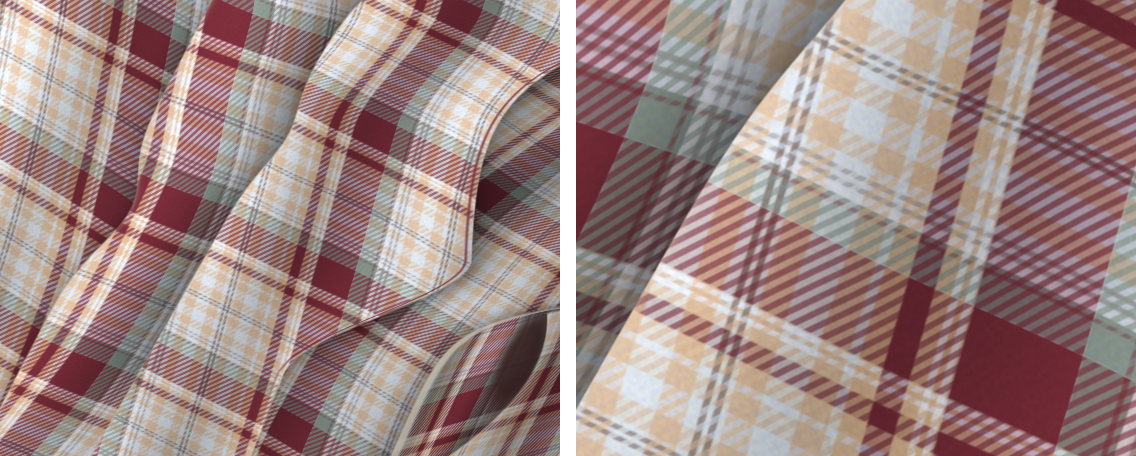
Left, the full canvas; right, a detail of the centre.
Give the GLSL for this texture, as a WebGL 2 fragment shader.

```glsl
#version 300 es
precision highp float;
// Draped plaid twill: one stripe sequence is used for both warp and weft,
// woven through a fine diagonal twill, then laid over curved overlapping folds.
// Each fold has its own bent cloth coordinates, shading and cast shadow.
uniform vec2 u_resolution;
out vec4 outColor;

#define TWILL 26.0
#define SHADOW_WIDTH 0.05
#define RIM_WIDTH 0.005
#define FOLD_DEPTH 0.10
#define CREAM vec3(0.87, 0.90, 0.90)
#define AMBER vec3(0.86, 0.72, 0.56)
#define RED vec3(0.46, 0.17, 0.21)
#define SAGE vec3(0.53, 0.58, 0.53)
#define BROWN vec3(0.45, 0.37, 0.33)
#define HOLLOW vec3(0.25, 0.15, 0.15)

float hash(vec2 p) {
  p = fract(p * vec2(0.1031, 0.1130));
  p += dot(p, p.yx + 33.33);
  return fract((p.x + p.y) * p.x * 91.7);
}

float noise(vec2 p) {
  vec2 i = floor(p), f = fract(p);
  f = f * f * (3.0 - 2.0 * f);
  return mix(mix(hash(i), hash(i + vec2(1, 0)), f.x),
             mix(hash(i + vec2(0, 1)), hash(i + vec2(1, 1)), f.x), f.y);
}

// Coverage of a periodic stripe with a soft edge
float stripe(float x, float center, float halfWidth, float soft) {
  float d = abs(fract(x - center + 0.5) - 0.5);
  return smoothstep(halfWidth + soft, halfWidth - soft, d);
}

// One full plaid repeat, with the wide red band near zero
vec3 sett(float x) {
  float s = 0.7 * fwidth(x) + 0.002;
  vec3 c = CREAM;
  for (int i = 0; i < 4; i++)
    c = mix(c, AMBER, 0.8 * stripe(x, 0.33 + 0.12 * float(i), 0.026, s));
  c = mix(c, AMBER, stripe(x, 0.82, 0.085, s));
  c = mix(c, RED, stripe(x, -0.195, 0.025, s));
  c = mix(c, RED, stripe(x, 0.01, 0.105, s));
  c = mix(c, SAGE, stripe(x, 0.165, 0.050, s));
  c = mix(c, RED, 0.6 * stripe(x, 0.198, 0.005, s));
  for (int i = 0; i < 2; i++) {
    float k = float(i);
    c = mix(c, vec3(0.95), stripe(x, -0.132 + 0.026 * k, 0.007, s));
    c = mix(c, BROWN, 0.8 * stripe(x, 0.505 + 0.022 * k, 0.006, s));
    c = mix(c, BROWN, 0.5 * stripe(x, 0.245 + 0.025 * k, 0.006, s));
  }
  return mix(c, vec3(0.93), stripe(x, 0.225, 0.008, s));
}

// Weave warp and weft, then add broad folds and thread grain
vec3 cloth(float u, float v, float seed) {
  float phase = (1.4 * u + v) * TWILL;
  float soft = 0.6 + 0.6 * fwidth(phase);
  float twill = smoothstep(-soft, soft, sin(6.2832 * phase));
  vec3 weft = sett(-v) * vec3(0.97, 0.97, 1.05);
  vec3 c = mix(sett(u), weft, mix(0.24, 0.68, twill));
  float fold = sin(7.0 * u + 1.2 * v + seed) + 1.4 * noise(vec2(u * 4.0, v) + seed + 20.0) - 0.7;
  float grain = noise(vec2(u * 160.0, v * 130.0) + 400.0) - 0.5;
  return c * (0.92 + FOLD_DEPTH * fold + 0.05 * grain);
}

// Put a fold on top: d is positive inside it
void lay(inout vec3 under, vec3 top, float d, float shadow) {
  under *= 1.0 - shadow * exp(min(d, 0.0) / SHADOW_WIDTH);
  top = mix(top, vec3(0.83, 0.78, 0.72), 0.4 * exp(-max(d, 0.0) / RIM_WIDTH));
  float w = fwidth(d) + 1e-5;
  under = mix(under, top, smoothstep(-w, w, d));
}

void main() {
  vec2 p = gl_FragCoord.xy / u_resolution.y;
  float x = p.x, t = 1.0 - p.y;
  float wave = 0.022 * (noise(p * 5.0 + 7.0) - 0.5);

  // Fold edges as curves of the depth t below the top
  float leftEdge = 0.465 - 0.52 * t + 0.06 * exp(-pow((t - 0.46) / 0.11, 2.0));
  float midEdge = 0.77 - 0.57 * t + 0.03 * exp(-pow((t - 0.30) / 0.09, 2.0)) + 0.025 * exp(-20.0 * t);
  float lipEdge = 1.03 + 0.2 * exp((0.144 - t) / 0.11) - 0.40 * smoothstep(0.57, 0.82, t)
                - 0.4 * max(t - 0.8, 0.0);
  float hemEdge = 0.857 + 0.45 * (1.0 - t) + 0.227 * exp(min((0.673 - t) / 0.04, 4.0));
  float innerEdge = 1.2 - 2.4 * pow(max(t - 0.7, 0.0), 2.0);

  // Left sheet, then the second one over it
  float q = x + wave;
  vec3 color = cloth((q - 0.345 + 0.13 * t + 0.17 * t * t) / 0.42, (t - 0.57 * x - 0.32 + wave) / 0.40, 1.0);
  vec3 sheet = cloth((q - 0.50 + 0.10 * t + 0.38 * t * t) / 0.45, (t - 0.35 * x - 0.32 + wave) / 0.44, 2.5);
  lay(color, sheet, x - leftEdge, 0.32);

  // Shaded right sheet under the lip
  float below = t - 0.385;
  sheet = cloth((q - 1.12 + 1.3 * below - 0.75 * below * below) / 0.46,
                (t - 0.6 * x + 0.20 + wave) / 0.38, 4.0);
  sheet *= 0.94 - 0.16 * smoothstep(0.65, 0.30, t);
  lay(color, sheet, x - lipEdge + 0.03, 0.0);

  // Central sheet with a red selvedge that fades down its lip
  float fade = smoothstep(0.92, 0.74, t);
  float bend = 1.01 - 0.30 * t - 0.10 * smoothstep(0.02, 0.28, t);
  sheet = cloth((q - bend) / 0.45, (t - 0.5 * x + 0.112 + wave) / 0.36, 5.2);
  sheet = mix(sheet, RED, 0.75 * fade * smoothstep(0.006, 0.0, abs(lipEdge - x - 0.013)));
  lay(color, sheet, min(x - midEdge, lipEdge - x), 0.38 * mix(0.3, 1.0, fade));

  // Gathered corner: pale hem, dark hollow and an inner pleat
  float u = (q - 1.05 + 0.5 * (t - 0.83)) / 0.24;
  float v = (t + 0.3 * x) / 0.30;
  sheet = cloth(u, v, 3.0) * (0.85 + 0.15 * sin(38.0 * (x + 0.6 * t)));
  vec2 h = vec2(x - 1.14 + 0.45 * (t - 0.79), t - 0.79) / vec2(0.055, 0.13);
  sheet = mix(sheet, HOLLOW, 0.9 * smoothstep(1.1, 0.5, length(h)));
  sheet = mix(sheet, vec3(0.79, 0.77, 0.72), 0.8 * smoothstep(0.022, 0.012, x - hemEdge));
  lay(color, sheet, x - hemEdge, 0.25);
  sheet = cloth(u * 0.8 + 0.35, v, 6.0) * 0.88;
  lay(color, sheet, min(x - innerEdge, x - hemEdge - 0.04), 0.3);

  // Soft light from the upper left
  color *= 1.02 - 0.06 * x + 0.05 * p.y;
  outColor = vec4(clamp(color, 0.0, 1.0), 1.0);
}
```
